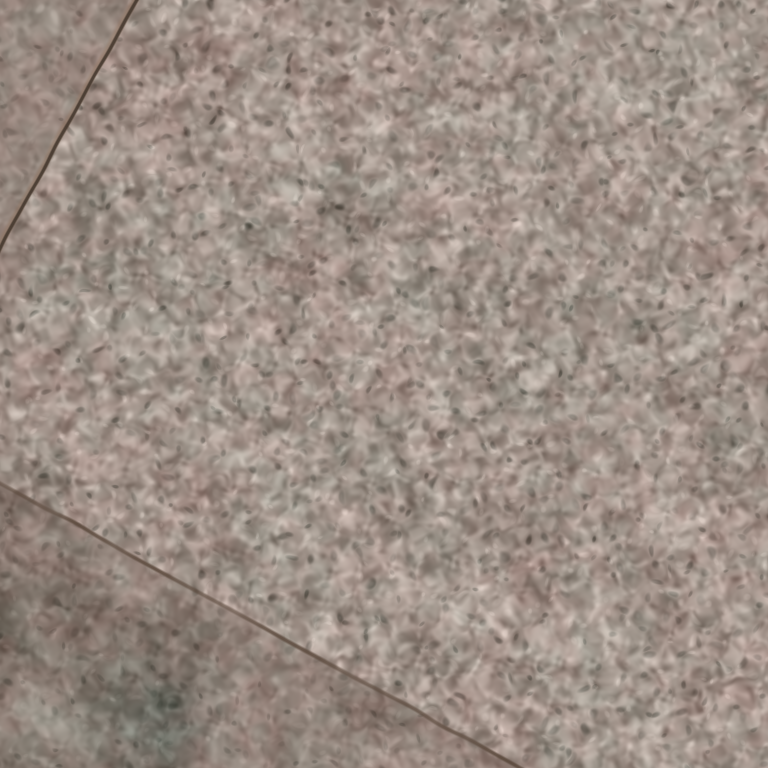
A Shadertoy shader for this texture:

```glsl
// Weathered pink-grey granite paving: three slabs divided by two thin joints.
// Rotated value noise gives the mottled crystals, scattered soft ellipses
// give the dark and pale flecks, and broad noise stains the worn slabs.

float hash(vec2 p) {
    return fract(sin(dot(p, vec2(127.1, 311.7))) * 43758.5453);
}

float noise(vec2 p) {
    vec2 i = floor(p), f = fract(p);
    f = f * f * (3.0 - 2.0 * f);
    return mix(mix(hash(i), hash(i + vec2(1, 0)), f.x),
               mix(hash(i + vec2(0, 1)), hash(i + vec2(1, 1)), f.x), f.y);
}

mat2 rotate(float a) {
    return mat2(cos(a), sin(a), -sin(a), cos(a));
}

// Noise centred on zero, turned so that its lattice does not show
float mottle(vec2 p, float scale, float angle) {
    return noise(rotate(angle) * p * scale + 37.0 * angle) - 0.5;
}

// Soft, randomly turned ellipses, one at most per cell
float flecks(vec2 p, float scale, float share, float seed) {
    vec2 q = p * scale, cell = floor(q);
    float cover = 0.0;
    for (int y = -1; y <= 1; y++)
    for (int x = -1; x <= 1; x++) {
        vec2 id = cell + vec2(x, y), key = id + seed;
        vec2 centre = id + vec2(hash(key + 3.1), hash(key + 7.7));
        vec2 d = rotate(6.283 * hash(key + 11.3)) * (q - centre);
        float radius = mix(0.22, 0.42, hash(key + 17.9));
        float body = 1.0 - smoothstep(0.35, 1.15, length(d * vec2(1.0, 1.5)) / radius);
        float strength = step(hash(key), share) * mix(0.45, 1.0, hash(key + 23.5));
        cover = max(cover, body * strength);
    }
    return cover;
}

// Signed distance to the line through a and b, positive on its left
float lineSide(vec2 p, vec2 a, vec2 b) {
    vec2 d = normalize(b - a);
    return d.x * (p.y - a.y) - d.y * (p.x - a.x);
}

float blot(vec2 p, vec2 centre, float radius) {
    vec2 d = (p - centre) / radius;
    return exp(-dot(d, d));
}

void mainImage(out vec4 fragColor, in vec2 fragCoord) {
    vec2 p = fragCoord / iResolution.xy;

    // Slabs and joints, with slightly wavering edges
    float waver = 0.003 * mottle(p, 22.0, 0.4);
    float upperJoint = lineSide(p, vec2(0.0, 0.677), vec2(0.177, 1.0)) + waver;
    float lowerJoint = lineSide(p, vec2(0.0065, 0.368), vec2(0.677, 0.0)) + waver;
    float upperSlab = smoothstep(-0.002, 0.002, upperJoint);
    float lowerSlab = 1.0 - smoothstep(-0.002, 0.002, lowerJoint);
    float contrast = 1.0 - 0.4 * upperSlab - 0.35 * lowerSlab;

    // Crystals: warped mottling from coarse to fine
    vec2 grain = p + 0.008 * vec2(mottle(p, 60.0, 1.3), mottle(p, 60.0, 2.2));
    float crystals = 0.20 * mottle(grain, 78.0, 0.5)
                   + 0.17 * mottle(grain, 135.0, 1.1)
                   + 0.09 * mottle(grain, 34.0, 1.9)
                   + 0.05 * mottle(p, 11.0, 2.6);
    float dark = flecks(grain, 46.0, 0.45, 5.0);
    float pale = flecks(grain, 52.0, 0.40, 61.0);
    float tone = 0.634 + contrast * (crystals - 0.15 * dark + 0.075 * pale);

    // Wear and stains
    float greenStain = lowerSlab * blot(p, vec2(0.21, 0.06), 0.065);
    float brownStain = lowerSlab * blot(p, vec2(0.02, 0.20), 0.06);
    tone += 0.02 * (p.x - 0.5) - 0.04 * upperSlab;
    tone += lowerSlab * (0.16 * mottle(p, 15.0, 0.8) - 0.085);
    tone -= 0.07 * greenStain + 0.08 * brownStain;

    // Tint drifts between pink feldspar and greenish grey
    float tint = mottle(grain, 48.0, 2.9) + 0.7 * mottle(p, 9.0, 0.2);
    vec3 color = tone - vec3(0.0, 0.053, 0.088);
    color += tint * vec3(0.022, -0.022, -0.016);
    color += (0.5 * dark * contrast + greenStain) * vec3(-0.025, 0.012, 0.016);

    // Joints: a crisp dark upper one with a rusty rim, a softer lower one
    float rim = 1.0 - smoothstep(0.001, 0.007, abs(upperJoint - 0.002));
    float upperLine = 1.0 - smoothstep(0.0008, 0.0036, abs(upperJoint));
    float lowerLine = 1.0 - smoothstep(0.0006, 0.0042, abs(lowerJoint));
    float fade = 0.75 + 0.5 * mottle(p, 30.0, 1.6);
    color = mix(color, vec3(0.56, 0.45, 0.37), 0.5 * rim);
    color = mix(color, vec3(0.27, 0.22, 0.18), 0.9 * upperLine);
    color = mix(color, vec3(0.36, 0.29, 0.24), fade * lowerLine);

    fragColor = vec4(clamp(color, 0.0, 1.0), 1.0);
}
```
